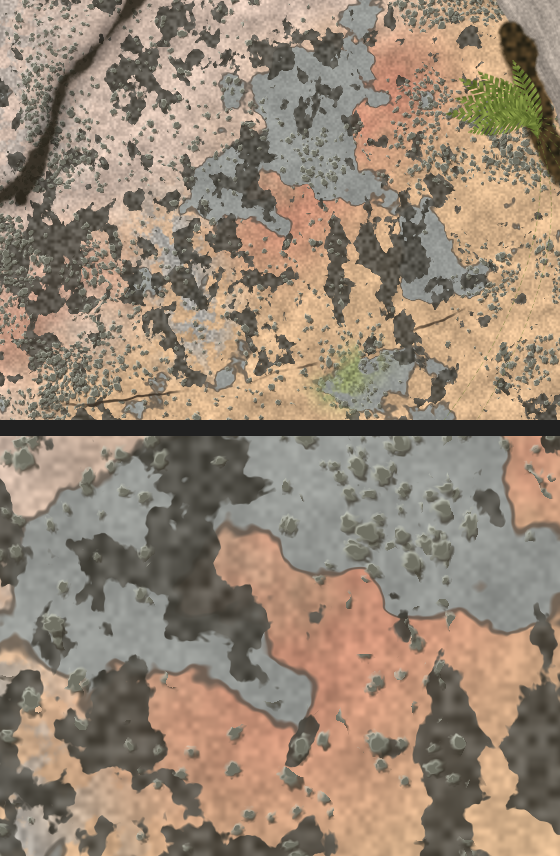
Top: the whole. Bottom: its middle third, enlarged.
Reproduce this texture procedurally as a WebGL 2 fragment shader.

```glsl
#version 300 es
precision highp float;
uniform vec2 u_resolution;
out vec4 fragColor;

float hash(vec2 p) {
  vec3 q = fract(p.xyx * 0.1031);
  q += dot(q, q.yzx + 33.33);
  return fract((q.x + q.y) * q.z);
}

float noise(vec2 p) {
  vec2 i = floor(p), f = fract(p);
  f = f * f * (3.0 - 2.0 * f);
  return mix(mix(hash(i), hash(i + vec2(1, 0)), f.x),
             mix(hash(i + vec2(0, 1)), hash(i + vec2(1, 1)), f.x), f.y);
}

float fbm(vec2 p) {
  float sum = 0.0, amp = 0.52;
  for (int i = 0; i < 5; i++) {
    sum += amp * noise(p);
    p = mat2(1.6, 1.2, -1.2, 1.6) * p + 17.3;
    amp *= 0.5;
  }
  return sum;
}

float segment(vec2 p, vec2 a, vec2 b) {
  vec2 d = b - a;
  return length(p - a - d * clamp(dot(p - a, d) / dot(d, d), 0.0, 1.0));
}

// Soft zone of growth around a line
float zone(vec2 p, vec2 a, vec2 b, float r) {
  float d = segment(p, a, b) / r;
  return exp(-d * d);
}

// Small curled lichen cups with a lit rim and a cast shadow
vec3 addCups(vec3 col, vec2 p, float freq, float density) {
  vec2 g = p * freq, cell = floor(g);
  float soft = 0.0025 * freq;
  for (int k = 0; k < 9; k++) {
    vec2 id = cell + vec2(k % 3 - 1, k / 3 - 1);
    float r = 0.2 + 0.3 * hash(id + 7.7);
    vec2 d = g - id - vec2(hash(id + 3.1), hash(id + 51.4));
    float wobble = 0.3 * (noise(d * 5.0 + id * 9.0) - 0.5);
    float here = step(hash(id + 23.9), density);
    float disc = length(d) + wobble - r;
    float shadow = length(d - vec2(0.14, -0.2)) + wobble - r;
    col = mix(col, vec3(0.23, 0.21, 0.17), 0.75 * here * smoothstep(soft, -soft, shadow));
    float rim = smoothstep(-0.2, -0.03, disc) * (0.5 + 0.5 * dot(d, vec2(-0.6, 0.8)) / r);
    vec3 cup = mix(vec3(0.44, 0.44, 0.39), vec3(0.76, 0.77, 0.71), rim);
    col = mix(col, cup, here * smoothstep(soft, -soft, disc));
  }
  return col;
}

// Fern fronds fanning out from one root
vec3 addFern(vec3 col, vec2 p) {
  for (int i = 0; i < 7; i++) {
    float n = float(i), angle = 1.72 + 0.24 * n, len = 0.15 + 0.08 * hash(vec2(n, 4.0));
    vec2 dir = vec2(cos(angle), sin(angle)), v = p - vec2(1.28, 0.67 + 0.008 * n);
    float t = dot(v, dir) / len;
    float y = dot(v, vec2(-dir.y, dir.x)) - 0.03 * t * t;
    float width = 0.11 * max(t, 0.0) * (1.0 - t);
    float leaflet = abs(fract((t - abs(y) / len * 0.8) * 13.0) - 0.5);
    float leaf = smoothstep(0.003, -0.003, abs(y) - width) * smoothstep(0.42, 0.25, leaflet);
    float stem = smoothstep(0.003, 0.001, abs(y)) * step(0.0, t) * step(t, 1.0);
    vec3 green = mix(vec3(0.27, 0.33, 0.12), vec3(0.60, 0.67, 0.32), noise(p * 70.0 + n));
    col = mix(col, green, max(leaf, 0.7 * stem));
  }
  return col;
}

void main() {
  vec2 p = gl_FragCoord.xy / u_resolution.y;
  vec2 w = p + 0.04 * (vec2(fbm(p * 9.0), fbm(p * 9.0 + 40.0)) - 0.5);
  float broad = fbm(p * 4.5), mid = fbm(p * 24.0), grain = noise(p * 190.0);

  // Bare stone: pale pink above left, ochre below, reddish stains
  vec3 col = mix(vec3(0.82, 0.73, 0.67), vec3(0.83, 0.69, 0.54),
                 smoothstep(-0.1, 0.6, p.x - p.y + 0.5 * broad));
  float stain = zone(w, vec2(0.95, 0.8), vec2(0.66, 0.48), 0.13) + 0.6 * zone(w, vec2(0.2, 0.32), vec2(0.0, 0.2), 0.12);
  col = mix(col, vec3(0.76, 0.53, 0.44), stain * smoothstep(0.35, 0.75, broad + 0.2 * mid));
  vec2 slope = mat2(0.8, 0.6, -0.6, 0.8) * p * vec2(13.0, 10.0);
  col *= 1.0 + 0.5 * (fbm(slope) - fbm(slope + vec2(0.25, -0.2))) + 0.2 * (grain - 0.5) + 0.25 * (mid - 0.5);

  // Pale powdery crust
  float crust = zone(w, vec2(0.4, 0.45), vec2(0.48, 0.22), 0.09) + 0.6 * zone(w, vec2(0.0, 0.95), vec2(0.08, 0.65), 0.13);
  col = mix(col, vec3(0.66, 0.65, 0.63) * (0.8 + 0.4 * grain), crust * smoothstep(0.4, 0.56, fbm(p * 40.0)));

  // Smooth grey lichen sheets with dark margins
  float sheetZone = zone(p, vec2(0.84, 0.93), vec2(0.7, 0.65), 0.12) + zone(p, vec2(0.55, 0.63), vec2(0.5, 0.5), 0.08)
                  + 0.85 * zone(p, vec2(0.92, 0.55), vec2(1.13, 0.36), 0.14) + 0.8 * zone(p, vec2(0.76, 0.03), vec2(1.03, 0.15), 0.08);
  float sheet = fbm(w * 9.0 + 5.0) + 0.33 * sheetZone - 0.74;
  col = mix(col, vec3(0.33, 0.31, 0.28), 0.75 * smoothstep(-0.03, -0.005, sheet));
  vec3 grey = vec3(0.58, 0.59, 0.575) * (0.83 + 0.22 * mid + 0.14 * grain);
  col = mix(col, grey, smoothstep(0.0, 0.02, sheet));

  // Dark crumbly lichen
  float darkZone = zone(p, vec2(0.38, 0.95), vec2(0.12, 0.3), 0.16) + zone(p, vec2(0.6, 0.65), vec2(0.45, 0.3), 0.09)
                 + 0.6 * zone(p, vec2(0.9, 0.35), vec2(1.1, 0.08), 0.16) + zone(p, vec2(0.51, 0.11), vec2(0.63, 0.12), 0.03);
  float dark = fbm(w * vec2(25.0, 21.0) + 80.0) + 0.16 * darkZone + 0.3 * (broad - 0.5) - 0.67;
  vec3 soot = mix(vec3(0.2, 0.19, 0.16), vec3(0.5, 0.49, 0.46), noise(p * 120.0) * 0.75);
  col = mix(col, soot, 0.92 * smoothstep(0.0, 0.035, dark));

  // Leafy cups in two sizes
  float cupZone = zone(p, vec2(0.0, 0.75), vec2(0.12, 0.1), 0.16) + zone(p, vec2(1.08, 0.98), vec2(1.27, 0.25), 0.15)
                + 0.5 * zone(p, vec2(0.85, 0.65), vec2(0.9, 0.2), 0.12) + 0.15;
  float density = cupZone * smoothstep(0.36, 0.66, fbm(p * 8.0 + 31.0));
  col = addCups(col, w, 95.0, 0.75 * density);
  col = addCups(col, w + 3.0, 58.0, 0.6 * density);

  // Mossy patch
  float moss = zone(w, vec2(0.8, 0.07), vec2(0.87, 0.14), 0.05);
  col = mix(col, vec3(0.56, 0.59, 0.4) * (0.75 + 0.5 * grain), moss * smoothstep(0.38, 0.58, mid));

  // Diagonal ledge with soft shade, and a thin rising crack
  float ledge = min(segment(w, vec2(0.34, 1.02), vec2(0.17, 0.81)), segment(w, vec2(0.17, 0.81), vec2(0.05, 0.53)));
  ledge = min(ledge, segment(w, vec2(0.05, 0.56), vec2(-0.02, 0.53)));
  col *= 1.0 - 0.4 * exp(-ledge * ledge * 900.0);
  col = mix(col, vec3(0.17, 0.15, 0.11), 0.85 * smoothstep(0.006, -0.006, ledge - 0.03 * (broad + mid - 0.55)));
  float crack = abs(w.y - 0.03 - 0.19 * w.x * w.x);
  col = mix(col, vec3(0.22, 0.18, 0.14), 0.85 * smoothstep(0.005, 0.001, crack) * smoothstep(0.42, 0.55, fbm(p * 6.0 + 9.0)));

  // Grey boulder, mossy hollow and fern at the right
  float boulder = dot(w - vec2(1.19, 1.0), vec2(0.9, 0.43));
  float streak = fbm(vec2(boulder * 45.0, p.y * 7.0));
  col = mix(col, vec3(0.61, 0.57, 0.53) * (0.5 + streak) * (0.9 + 0.2 * grain), smoothstep(-0.003, 0.003, boulder));
  float hollow = min(segment(w, vec2(1.22, 0.92), vec2(1.27, 0.76)), segment(w, vec2(1.27, 0.76), vec2(1.32, 0.6)));
  vec3 soil = mix(vec3(0.12, 0.11, 0.07), vec3(0.36, 0.28, 0.17), noise(p * 85.0));
  col = mix(col, soil, smoothstep(0.008, -0.008, hollow - 0.055 * (0.35 + 0.5 * mid)));
  col = addFern(col, p);
  fragColor = vec4(clamp(col, 0.0, 1.0), 1.0);
}
```
